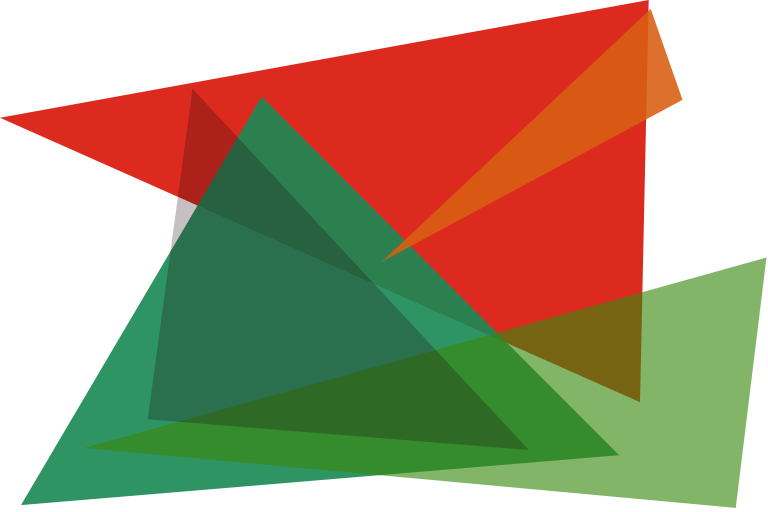
This background is drawn by a Shadertoy shader. Its source:

```glsl
// Overlapping translucent triangles in red, green, orange and shadow on white.

float cross2(vec2 a, vec2 b) {
    return a.x * b.y - a.y * b.x;
}

// Signed distance to the line through a and b, positive on its left.
float lineDistance(vec2 p, vec2 a, vec2 b) {
    return cross2(normalize(b - a), p - a);
}

// Soft coverage of a triangle with either winding order.
float triangleMask(vec2 p, vec2 a, vec2 b, vec2 c, float pixel) {
    float winding = sign(cross2(b - a, c - a));
    float inside = min(winding * lineDistance(p, a, b),
                   min(winding * lineDistance(p, b, c),
                       winding * lineDistance(p, c, a)));
    return clamp(inside / pixel + 0.5, 0.0, 1.0);
}

// Blends a tint over the base, limited by coverage and opacity.
vec3 layer(vec3 base, vec3 tint, float opacity, float mask) {
    return mix(base, tint, opacity * mask);
}

void mainImage(out vec4 fragColor, in vec2 fragCoord) {
    // Canvas height is one unit.
    float pixel = 1.0 / iResolution.y;
    vec2 p = fragCoord * pixel;

    const vec3 paper = vec3(1.0);
    const vec3 red = vec3(0.863, 0.165, 0.122);
    const vec3 teal = vec3(0.104, 0.537, 0.333);
    const vec3 leaf = vec3(0.215, 0.529, 0.043);
    const vec3 shadow = vec3(0.110, 0.016, 0.047);
    const vec3 orange = vec3(0.851, 0.369, 0.075);

    // Triangle coverage
    float redMask = triangleMask(p, vec2(0.0, 0.770), vec2(1.267, 1.0),
                                 vec2(1.250, 0.2145), pixel);
    float tealMask = triangleMask(p, vec2(0.511, 0.811), vec2(0.041, 0.0135),
                                  vec2(1.209, 0.111), pixel);
    float leafMask = triangleMask(p, vec2(1.497, 0.497), vec2(0.165, 0.125),
                                  vec2(1.437, 0.008), pixel);
    float shadowMask = triangleMask(p, vec2(0.376, 0.8265), vec2(0.2885, 0.181),
                                    vec2(1.033, 0.121), pixel);
    float orangeMask = triangleMask(p, vec2(1.271, 0.9825), vec2(1.333, 0.805),
                                    vec2(0.746, 0.489), pixel);

    // Layers from back to front
    vec3 color = layer(paper, red, 1.0, redMask);
    color = layer(color, teal, 0.91, tealMask);
    color = layer(color, leaf, 0.62, leafMask);
    color = layer(color, shadow, 0.25, shadowMask);
    color = layer(color, orange, 0.89, orangeMask);

    fragColor = vec4(color, 1.0);
}
```
